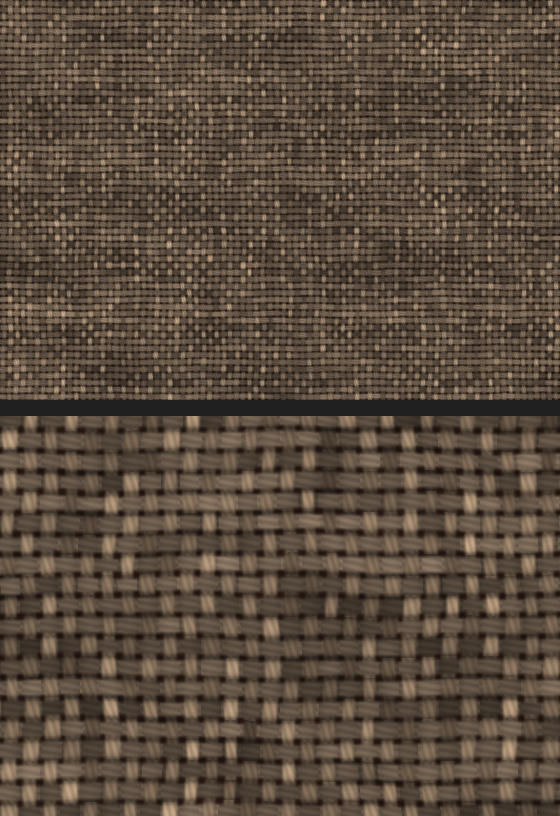
Top, the full canvas; bottom, a detail of the centre.
Reproduce this texture procedurally as a WebGL 1 fragment shader.

```glsl
precision highp float;
// Coarse plain-weave upholstery cloth: tan warp bumps over wide grey-brown weft.
// Each thread undulates over and under on a checkerboard of crossings; the higher
// one shows. Layered sines vary the yarn tone, width and path along each thread.

uniform vec2 u_resolution;

const float PI = 3.14159265;
const vec2 THREADS = vec2(84.0, 58.0);      // warp threads across, weft threads down
const float WARP_HALF_WIDTH = 0.33;         // in units of one cell
const float WEFT_HALF_WIDTH = 0.36;
const float WIDTH_VARIATION = 0.08;
const float EDGE_SOFTNESS = 0.10;
const vec2 WOBBLE = vec2(0.10, 0.06);       // sideways drift of warp and weft
const float WEFT_BIAS = 0.22;               // makes the weft floats longer
const float CROSSING_VARIATION = 0.42;      // tone change from crossing to crossing
const float FIBRE_STRENGTH = 0.08;
const float SEAM_DEPTH = 0.32;              // shadow between neighbouring rows
const float DYE_STRENGTH = 0.035;

const vec3 GAP_COLOR = vec3(0.140, 0.100, 0.070);
const vec3 GAP_RED = vec3(0.185, 0.100, 0.080);
const vec3 WEFT_DARK = vec3(0.235, 0.200, 0.165);
const vec3 WEFT_LIGHT = vec3(0.500, 0.427, 0.358);
const vec3 WARP_DARK = vec3(0.300, 0.248, 0.200);
const vec3 WARP_LIGHT = vec3(0.690, 0.585, 0.475);

float hash(vec2 p) {
  return fract(sin(dot(p, vec2(127.1, 311.7))) * 4375.85);
}

// Slow uneven signal along one thread, about -1 to 1.
float slub(float along, float id, float seed) {
  float a = 2.0 * PI * hash(vec2(id, seed));
  float b = 2.0 * PI * hash(vec2(id, seed + 7.0));
  return 0.45 * sin(along * 0.27 + a) + 0.35 * sin(along * 0.63 + b)
       + 0.20 * sin(along * 1.71 + a + b);
}

// Yarn tone from 0 (dark) to 1 (light) at one crossing.
float yarnTone(float along, vec2 cell, float id, float seed) {
  float threadShift = hash(vec2(id, seed + 3.0)) - 0.5;
  float crossingShift = hash(cell + seed) - 0.5;
  return clamp(0.50 + 0.38 * slub(along, id, seed) + 0.36 * threadShift
             + CROSSING_VARIATION * crossingShift, 0.0, 1.0);
}

// Coverage of a thread at a distance from its centre line.
float coverage(float dist, float halfWidth, float soft) {
  return 1.0 - smoothstep(halfWidth - soft, halfWidth + soft, abs(dist));
}

// Cross-section height of a round thread.
float roundness(float dist, float halfWidth) {
  float t = dist / halfWidth;
  return sqrt(max(1.0 - t * t, 0.0));
}

void main() {
  vec2 uv = gl_FragCoord.xy / u_resolution;
  vec2 grid = uv * THREADS;
  vec2 pixel = THREADS / u_resolution;

  // Slight drift, so that rows and columns are not ruler straight.
  vec2 p = grid + WOBBLE * vec2(
    sin(grid.y * 0.41 + 2.0 * sin(grid.x * 0.23)) + 0.5 * sin(grid.y * 1.13 + grid.x * 0.3),
    sin(grid.x * 0.29 + 2.0 * sin(grid.y * 0.31)) + 0.5 * sin(grid.x * 0.97 + grid.y * 0.2));
  vec2 cell = floor(p);
  vec2 d = p - cell - 0.5;

  // Over and under: side is +1 where the weft lies on top.
  float side = 1.0 - 2.0 * mod(cell.x + cell.y, 2.0);
  float weftLift = side * cos(PI * d.x);
  float warpLift = -side * cos(PI * d.y);

  // Thread profiles.
  float weftWidth = WEFT_HALF_WIDTH + WIDTH_VARIATION * slub(p.x, cell.y, 11.0);
  float warpWidth = WARP_HALF_WIDTH + WIDTH_VARIATION * slub(p.y, cell.x, 23.0);
  float weftCover = coverage(d.y, weftWidth, EDGE_SOFTNESS + 0.5 * pixel.y);
  float warpCover = coverage(d.x, warpWidth, EDGE_SOFTNESS + 0.5 * pixel.x);
  float weftRound = roundness(d.y, weftWidth + 0.1);
  float warpRound = roundness(d.x, warpWidth + 0.1);

  // Yarn colours, with fine fibres running along each thread.
  float weftFibre = sin(p.x * 3.0 + d.y * 17.0 + 6.0 * hash(cell + 31.0));
  float warpFibre = sin(p.y * 5.0 + d.x * 17.0 + 6.0 * hash(cell + 47.0));
  vec3 weft = mix(WEFT_DARK, WEFT_LIGHT, yarnTone(p.x, cell, cell.y, 5.0));
  vec3 warp = mix(WARP_DARK, WARP_LIGHT, yarnTone(p.y, cell, cell.x, 61.0));
  weft *= (0.74 + 0.24 * weftRound + 0.09 * weftLift) * (1.0 + FIBRE_STRENGTH * weftFibre);
  warp *= (0.60 + 0.22 * warpRound + 0.24 * warpLift) * (1.0 + FIBRE_STRENGTH * warpFibre);

  // Stack the gap, then the lower and the upper thread.
  vec3 gap = mix(GAP_COLOR, GAP_RED, hash(cell + 83.0));
  float heightGap = weftLift + 0.5 * weftRound - warpLift - 0.5 * warpRound + WEFT_BIAS;
  float weftOnTop = smoothstep(-0.25, 0.25, heightGap);
  vec3 weftUpper = mix(mix(gap, warp, warpCover), weft, weftCover);
  vec3 warpUpper = mix(mix(gap, weft, weftCover), warp, warpCover);
  vec3 color = mix(warpUpper, weftUpper, weftOnTop);

  // Shadow in the seams between rows, deeper along some stretches.
  float seam = smoothstep(0.26, 0.50, abs(d.y));
  color *= 1.0 - SEAM_DEPTH * seam * (0.8 + 0.4 * slub(p.x, floor(p.y + 0.5), 37.0));

  // Broad uneven dyeing, drawn out along the rows.
  float dye = sin(uv.x * 9.0 + 2.0 * sin(uv.y * 15.0)) + sin(uv.y * 31.0 + 3.0 * sin(uv.x * 4.0));
  gl_FragColor = vec4(color * (1.0 + DYE_STRENGTH * dye), 1.0);
}
```
